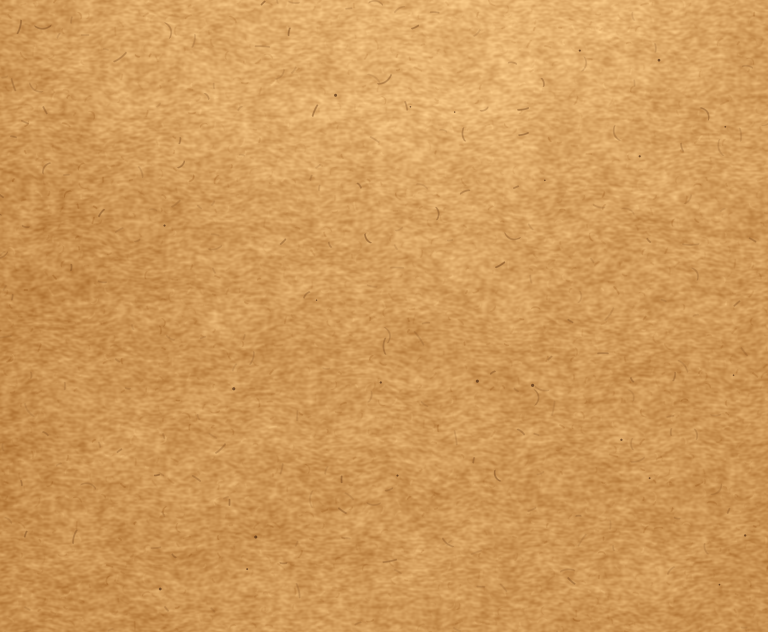
Reproduce this texture procedurally as a WebGL 1 fragment shader.

```glsl
precision highp float;

uniform vec2 u_resolution;

const vec3 SHADE_COLOR = vec3(0.73, 0.50, 0.25);
const vec3 LIGHT_COLOR = vec3(0.91, 0.71, 0.45);
const vec3 HAIR_COLOR = vec3(0.47, 0.28, 0.11);
const vec3 SPECK_COLOR = vec3(0.30, 0.16, 0.06);

// Noise frequencies, in features per canvas height
const vec2 CLOUD_FREQ = vec2(3.0, 5.5);
const vec2 MOTTLE_FREQ = vec2(13.0, 21.0);
const vec2 FLECK_FREQ = vec2(34.0, 62.0);
const vec2 GRAIN_FREQ = vec2(66.0, 150.0);
const vec2 FINE_FREQ = vec2(125.0, 205.0);

const float CLOUD_GAIN = 0.20;
const float MOTTLE_GAIN = 0.26;
const float FLECK_GAIN = 0.34;
const float GRAIN_GAIN = 0.46;
const float FINE_GAIN = 0.34;

const float BASE_TONE = 0.54;
const float GLOW_GAIN = 0.42;
const vec2 GLOW_CENTER = vec2(0.60, 1.0);
const vec2 GLOW_SIZE = vec2(0.55, 0.36);
const float SIDE_FALLOFF = 0.90;
const float BOTTOM_FALLOFF = 0.10;

const float HAIR_CELLS = 24.0;
const float FUZZ_CELLS = 46.0;
const float SPECK_CELLS = 9.0;
const float HAIR_WIDTH = 0.0010;
const float SPECK_RADIUS = 0.0026;

vec2 hash2(vec2 p) {
  vec3 q = fract(p.xyx * vec3(0.1031, 0.1030, 0.0973));
  q += dot(q, q.yzx + 33.33);
  return fract((q.xx + q.yz) * q.zy);
}

vec2 direction(float turn) {
  float a = 6.28319 * turn;
  return vec2(cos(a), sin(a));
}

float corner(vec2 cell, vec2 offset, vec2 f) {
  return dot(direction(hash2(cell + offset).x), f - offset);
}

float gradientNoise(vec2 p) {
  vec2 cell = floor(p);
  vec2 f = p - cell;
  vec2 w = f * f * f * (f * (f * 6.0 - 15.0) + 10.0);
  float low = mix(corner(cell, vec2(0.0), f), corner(cell, vec2(1.0, 0.0), f), w.x);
  float high = mix(corner(cell, vec2(0.0, 1.0), f), corner(cell, vec2(1.0), f), w.x);
  return mix(low, high, w.y);
}

// Short bent hairs, one candidate per grid cell
float hairs(vec2 p, float cells, float density, float seed) {
  vec2 g = p * cells;
  float soft = cells / u_resolution.y;
  float width = HAIR_WIDTH * cells;
  float cover = 0.0;
  for (int j = -1; j <= 1; j++) {
    for (int i = -1; i <= 1; i++) {
      vec2 cell = floor(g) + vec2(float(i), float(j));
      vec2 place = hash2(cell + seed);
      vec2 form = hash2(cell + seed + 57.0);
      vec2 kind = hash2(cell + seed + 113.0);
      vec2 axis = direction(form.x);
      vec2 d = g - cell - place;
      vec2 q = vec2(dot(d, axis), dot(d, vec2(-axis.y, axis.x)));
      float halfLength = mix(0.08, 0.30, form.y * form.y);
      q.y += (kind.y - 0.5) * 3.5 * (q.x * q.x - halfLength * halfLength * 0.5);
      float dist = length(vec2(max(abs(q.x) - halfLength, 0.0), q.y));
      float line = 1.0 - smoothstep(width - soft * 0.5, width + soft, dist);
      float strength = step(kind.x, density) * mix(0.25, 1.0, place.x * place.y);
      cover = max(cover, line * strength);
    }
  }
  return cover;
}

// Sparse dark dots kept clear of their cell borders
float specks(vec2 p) {
  vec2 g = p * SPECK_CELLS;
  vec2 cell = floor(g);
  vec2 kind = hash2(cell + 211.0);
  vec2 d = (g - cell - mix(vec2(0.1), vec2(0.9), hash2(cell + 307.0))) / SPECK_CELLS;
  float radius = SPECK_RADIUS * mix(0.4, 1.0, kind.y);
  float soft = 0.7 / u_resolution.y;
  return step(kind.x, 0.22) * (1.0 - smoothstep(radius - soft, radius + soft, length(d)));
}

float lighting(vec2 uv) {
  vec2 glow = (uv - GLOW_CENTER) / GLOW_SIZE;
  float side = uv.x - 0.55;
  return BASE_TONE + GLOW_GAIN * exp(-dot(glow, glow))
    - SIDE_FALLOFF * side * side - BOTTOM_FALLOFF * (1.0 - uv.y);
}

void main() {
  vec2 p = gl_FragCoord.xy / u_resolution.y;

  // Pulp, with streaks that wander slightly off the horizontal
  vec2 pulp = p + vec2(0.0, 0.012 * gradientNoise(p * 9.0 + 5.0));
  float tone = lighting(gl_FragCoord.xy / u_resolution);
  tone += CLOUD_GAIN * gradientNoise(pulp * CLOUD_FREQ + 11.0);
  tone += MOTTLE_GAIN * gradientNoise(pulp * MOTTLE_FREQ + 23.0);
  tone += FLECK_GAIN * gradientNoise(pulp * FLECK_FREQ + 37.0);
  tone += GRAIN_GAIN * gradientNoise(pulp * GRAIN_FREQ + 41.0);
  tone += FINE_GAIN * gradientNoise(pulp * FINE_FREQ + 59.0);

  // Faint pale and dark fuzz, then clearer hairs and specks
  tone += 0.22 * hairs(p, FUZZ_CELLS, 0.50, 17.0);
  tone -= 0.40 * hairs(p, FUZZ_CELLS, 0.50, 401.0);
  vec3 color = mix(SHADE_COLOR, LIGHT_COLOR, tone);
  color = mix(color, HAIR_COLOR, 0.60 * hairs(p, HAIR_CELLS, 0.30, 503.0));
  color = mix(color, SPECK_COLOR, 0.70 * specks(p));

  gl_FragColor = vec4(color, 1.0);
}
```
